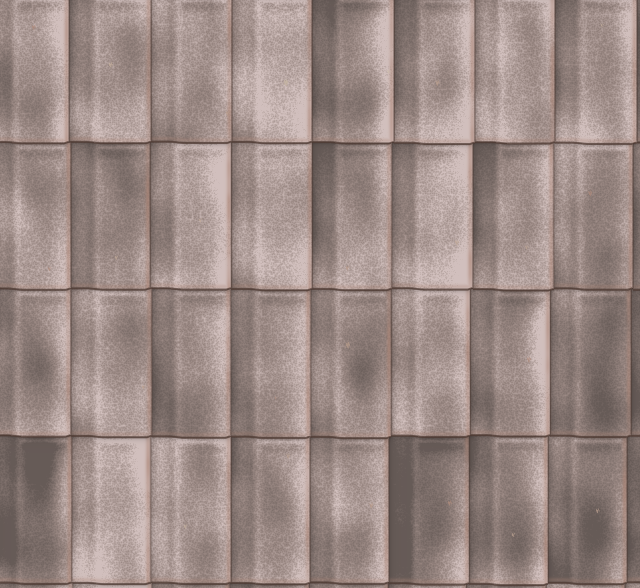
Give the GLSL for this texture, as a Shadertoy shader.

```glsl
const vec2 TILE_COUNT = vec2(8.0, 4.0);
const vec3 CHARCOAL = vec3(0.40, 0.355, 0.34);
const vec3 CLAY = vec3(0.595, 0.525, 0.505);
const vec3 FROST = vec3(0.82, 0.75, 0.74);
const vec3 JOINT = vec3(0.31, 0.23, 0.20);
const vec3 RUST = vec3(0.67, 0.515, 0.455);
const vec3 CHIP = vec3(0.80, 0.74, 0.66);

float hash(vec2 p) {
    vec3 q = fract(p.xyx * 0.1031);
    q += dot(q, q.yzx + 33.33);
    return fract((q.x + q.y) * q.z);
}

vec2 hash2(vec2 p) {
    return vec2(hash(p), hash(p + 57.3));
}

// Distance to the nearest scattered point
float cellular(vec2 p) {
    vec2 cell = floor(p);
    float nearest = 2.0;
    for (int j = -1; j <= 1; j++)
        for (int i = -1; i <= 1; i++) {
            vec2 c = cell + vec2(i, j);
            nearest = min(nearest, distance(p, c + hash2(c)));
        }
    return nearest;
}

// Soft cloudy field, roughly -1 to 1
float layeredSines(vec2 p, float seed) {
    float sum = 0.0, amplitude = 0.6;
    for (int i = 0; i < 4; i++) {
        sum += amplitude * sin(p.x + seed + 1.3 * sin(p.y + seed * 1.7));
        p = mat2(1.2, 1.1, -1.1, 1.2) * p + 2.3;
        amplitude *= 0.6;
    }
    return sum;
}

float bump(float x, float center, float width) {
    float d = (x - center) / width;
    return exp(-d * d);
}

// Column index plus position inside the tile; the pitch drifts by row
float columnCoord(float x, float row) {
    float pitch = 0.1241 + 0.0008 * row;
    float c = (x - 0.112 + 0.001 * row) / pitch;
    return c + 0.008 * sin(c * 2.1 + row * 2.7);
}

// Height of a tile's lower edge: the roll hangs below the pan
float lowerLip(float column, float row) {
    float u = fract(column);
    float roll = smoothstep(0.2, 0.42, u) * (1.0 - smoothstep(0.93, 1.0, u));
    return 0.012 - 0.009 * roll + 0.012 * hash(vec2(floor(column) + 9.0, row + 4.0));
}

vec3 clayRamp(float t) {
    vec3 low = mix(CHARCOAL, CLAY, clamp(t * 2.0, 0.0, 1.0));
    return mix(low, FROST, clamp(t * 2.0 - 1.0, 0.0, 1.0));
}

// Pan, ridge and roll seen under soft light
float profileTone(float u) {
    float pan = 1.0 - smoothstep(0.24, 0.36, u);
    return 0.12 * bump(u, 0.34, 0.05) + 0.12 * bump(u, 0.9, 0.12)
         - 0.12 * pan - 0.08 * bump(u, 0.25, 0.06) - 0.13 * bump(u, 0.0, 0.08);
}

// Cloudy firing marks, frosted borders and one grey smudge per tile
float firingTone(vec2 tile, vec2 id) {
    float seed = 40.0 * hash(id + 3.0);
    float cloud = layeredSines(tile * vec2(2.2, 3.2), seed);
    float border = bump(tile.x, 1.0, 0.17) + bump(tile.y, 0.06, 0.16) * hash(id + 21.0);
    float height = mix(0.2, 0.9, hash(id + 41.0));
    float smudge = bump(tile.x, 0.62, 0.25) * bump(tile.y, height, 0.22) * hash(id + 31.0);
    return 0.31 * cloud + 0.18 * border - 0.36 * smudge + 0.36 * (hash(id + 11.0) - 0.5);
}

float chipMask(vec2 tile, vec2 id, float pixel) {
    vec2 center = vec2(0.4, 0.15) + vec2(0.55, 0.75) * hash2(id + 71.0);
    vec2 d = (tile - center) * vec2(1.3, 1.8);
    float radius = 0.012 + 0.022 * hash(id + 83.0);
    float edge = length(d) + 0.012 * sin(d.x * 150.0 + d.y * 90.0);
    return (1.0 - smoothstep(radius - pixel, radius + pixel, edge)) * step(0.45, hash(id + 91.0));
}

void mainImage(out vec4 fragColor, in vec2 fragCoord) {
    vec2 uv = fragCoord / iResolution.xy;
    vec2 plane = fragCoord / iResolution.y;
    vec2 pixel = TILE_COUNT / iResolution.xy;

    // Locate the topmost tile
    float y = (uv.y - 0.004) * TILE_COUNT.y;
    float row = floor(y);
    float column = columnCoord(uv.x, row);
    if (y - row < lowerLip(column, row)) column = columnCoord(uv.x, --row);
    vec2 id = vec2(floor(column) + 5.0, row + 5.0);
    vec2 tile = vec2(fract(column), y - row);
    float above = y - row - lowerLip(column, row);
    float below = row + 1.0 + lowerLip(columnCoord(uv.x, row + 1.0), row + 1.0) - y;
    float roll = smoothstep(0.3, 0.4, tile.x) * (1.0 - smoothstep(0.9, 0.97, tile.x));

    // Body tone and mineral grain
    float tone = 0.54 + profileTone(tile.x) + firingTone(tile, id);
    float grain = 0.31 * (cellular(plane * 290.0) - 0.45) + 0.16 * (cellular(plane * 120.0) - 0.45);
    tone += grain * (0.5 + 0.8 * clamp(tone, 0.0, 1.0));
    tone += roll * (0.2 * bump(below, 0.03, 0.013) - 0.16 * bump(below, 0.07, 0.035));
    vec3 color = clayRamp(tone);

    // Rust along exposed rims, and small chips
    float patchy = 0.5 + 0.5 * layeredSines(vec2(tile.y * 9.0, 1.0), id.x + id.y * 3.0);
    float rim = bump(tile.x, 0.97, 0.03) * (0.25 + 0.4 * clamp(patchy, 0.0, 1.0));
    rim = max(rim, 0.3 * bump(above, 0.02, 0.015));
    color = mix(color, RUST, rim);
    vec3 chipColor = mix(RUST, CHIP, hash(id + 63.0));
    color = mix(color, chipColor, 0.7 * chipMask(tile, id, pixel.x));

    // Overlap shadows and joints
    color *= 1.0 - 0.26 * exp(-below / 0.016);
    color *= 1.0 - 0.16 * exp(-tile.x / 0.035);
    float sideGap = min(tile.x, 1.0 - tile.x);
    float sideJoint = 1.0 - smoothstep(0.002, 0.006 + pixel.x, sideGap);
    float lowerJoint = 1.0 - smoothstep(0.002, 0.005 + pixel.y, min(above, below));
    color = mix(color, JOINT, max(0.5 * sideJoint, 0.8 * lowerJoint));
    fragColor = vec4(color, 1.0);
}
```
